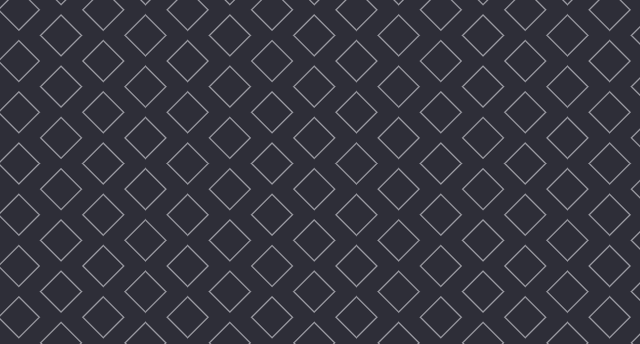
This pattern is drawn by a Shadertoy shader. Its source:

```glsl
// Lengths are fractions of the canvas height
const vec2 PERIOD = vec2(0.24534, 0.14896);
const vec2 ORIGIN = vec2(0.0548, 0.0778);
const float HALF_DIAGONAL = 0.0594;
const float LINE_WIDTH = 0.0038;
const vec3 BACKGROUND = vec3(0.18, 0.18, 0.22);
const vec3 LINE_COLOR = vec3(0.60, 0.60, 0.63);

// Distance to the diamond outline, along the normal of its sides
float diamondOutline(vec2 p) {
    return abs(abs(p.x) + abs(p.y) - HALF_DIAGONAL) * inversesqrt(2.0);
}

// Offset from the centre of the nearest repeat
vec2 repeatCentered(vec2 p) {
    return (fract(p / PERIOD + 0.5) - 0.5) * PERIOD;
}

void mainImage(out vec4 fragColor, in vec2 fragCoord) {
    vec2 p = fragCoord / iResolution.y - ORIGIN;
    float pixel = 1.0 / iResolution.y;

    // Two interleaved grids, shifted by half a period
    float d = min(diamondOutline(repeatCentered(p)),
                  diamondOutline(repeatCentered(p - 0.5 * PERIOD)));

    // Line coverage with a one-pixel soft edge
    float coverage = clamp((0.5 * LINE_WIDTH - d) / pixel + 0.5, 0.0, 1.0);
    fragColor = vec4(mix(BACKGROUND, LINE_COLOR, coverage), 1.0);
}
```
